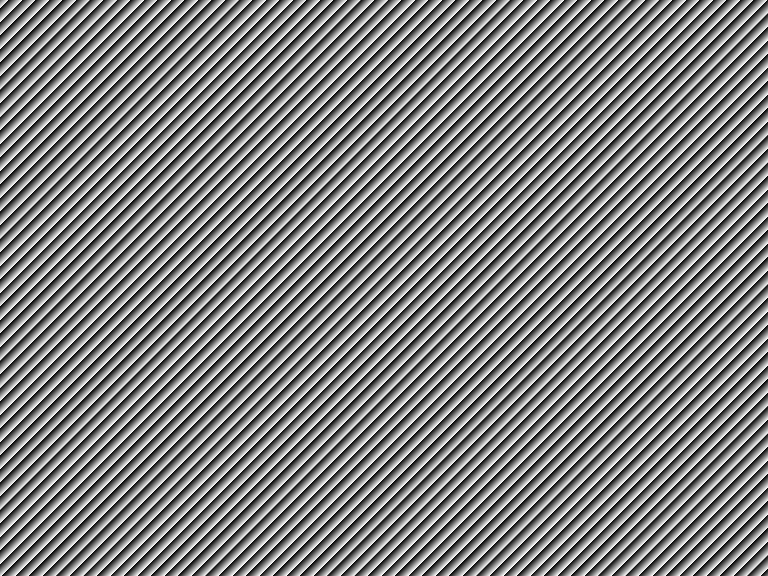
Give the GLSL for this pattern, as a Shadertoy shader.

```glsl
// Diagonal ramp stripes at 45 degrees: each band climbs evenly from black to
// white, then snaps back to black. A sawtooth of the diagonal coordinate gives
// the ramp, and a narrow analytic average softens its hard edge.

const float BANDS_PER_HEIGHT = 42.51;  // bands down the canvas; square units across
const float PHASE = -0.13;             // shift of the bands, in periods
const float EDGE_SOFTNESS = 0.2;       // averaging width, in pixels
const vec3 RAMP_DARK = vec3(0.0);
const vec3 RAMP_LIGHT = vec3(1.0);

// Running integral of fract(t)
float sawtoothIntegral(float t) {
    float f = fract(t);
    return 0.5 * (floor(t) + f * f);
}

// Mean of fract(t) over an interval of the given width
float smoothSawtooth(float t, float width) {
    float halfWidth = 0.5 * width;
    return (sawtoothIntegral(t + halfWidth) - sawtoothIntegral(t - halfWidth)) / width;
}

void mainImage(out vec4 fragColor, in vec2 fragCoord) {
    vec2 p = fragCoord / iResolution.y;

    // Position in band periods, growing toward the lower right
    float band = BANDS_PER_HEIGHT * (p.x - p.y) + PHASE;

    // Periods crossed in one pixel step
    float pixelStep = BANDS_PER_HEIGHT / iResolution.y;

    float ramp = smoothSawtooth(band, EDGE_SOFTNESS * pixelStep);
    fragColor = vec4(mix(RAMP_DARK, RAMP_LIGHT, ramp), 1.0);
}
```
